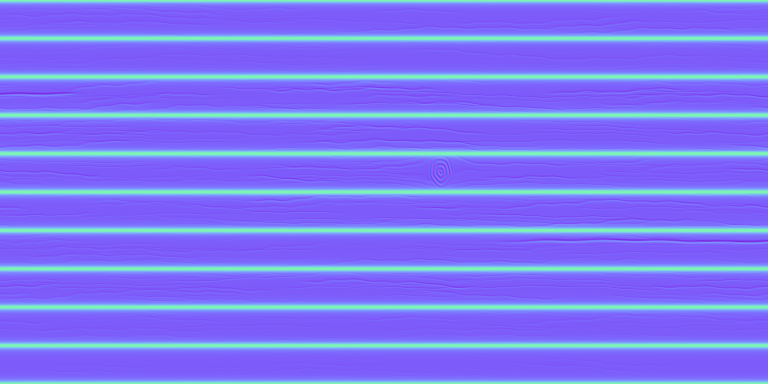
This texture map is drawn by a WebGL 2 fragment shader. Its source:

```glsl
#version 300 es
precision highp float;
// Tangent-space normal map of ten horizontal wooden siding boards.
// Each board leans slightly down and turns up sharply at its joints; the wood
// grain is a height field of warped strands, one knot and two long cracks.
uniform vec2 u_resolution;
out vec4 fragColor;

const float TAU = 6.2831853;
const float ASPECT = 2.0;            // canvas width in units of its height
const float BOARDS = 10.0;
const float BOARD_LEAN = -0.30;      // vertical tilt of the flat face
const float SIDE_LEAN = -0.02;
const float JOINT_LIFT = 1.24;       // extra vertical tilt at a joint
const float JOINT_REACH = 0.075;     // half width, in board heights
const float JOINT_FALLOFF = 2.5;
const float STRAND_DEPTH = 0.0008;
const float STRAND_WIDTH = 0.16;     // in strand spacings
const float CRACK_DEPTH = 0.0016;
const float CRACK_WIDTH = 0.0033;
const float SAMPLE_STEP = 0.0012;
const vec2 KNOT_CENTRE = vec2(1.148, 0.553);
const vec2 KNOT_RADIUS = vec2(0.036, 0.044);
const float KNOT_RINGS = 4.0;
const float KNOT_DEPTH = 0.0004;

// Grain strength of each board, bottom to top
const float ROUGHNESS[10] = float[10](
    0.15, 0.40, 0.95, 0.60, 0.95, 0.75, 0.95, 0.90, 0.40, 0.55);

float hash(vec2 p) {
    return fract(sin(dot(p, vec2(127.1, 311.7))) * 4375.85);
}

// Layered sines that wrap around the canvas width
float waver(float angle, float v, float seed) {
    return 0.70 * sin(angle + seed)
         + 0.35 * sin(3.0 * angle + 2.3 * seed + 2.0 * v)
         + 0.13 * sin(11.0 * angle + 5.0 * seed + 4.0 * v)
         + 0.07 * sin(29.0 * angle + 7.0 * seed + 9.0 * v);
}

// Broken grooves in two sizes, bent aside by the knot
float strands(vec2 p, float board, float bend) {
    float angle = TAU * p.x / ASPECT;
    float v = p.y * BOARDS - board;
    float height = 0.0;
    for (int i = 0; i < 2; i++) {
        float layer = float(i);
        float count = mix(6.0, 10.0, layer);
        float seed = TAU * hash(vec2(board + 3.0, layer + 1.0));
        float phase = v * count + waver(angle, v, seed) + bend;
        float r = hash(vec2(floor(phase), board + 17.0 * layer));
        float t = (fract(phase) - 0.5 + 0.3 * (r - 0.5)) / STRAND_WIDTH;
        float extent = sin(angle * (1.0 + floor(r * 3.0)) + r * 40.0)
                     + 0.4 * sin(7.0 * angle + r * 90.0);
        float depth = mix(0.25, 1.0, fract(r * 7.3)) * mix(1.0, 0.5, layer);
        height -= depth * smoothstep(-0.2, 0.7, extent) * exp(-t * t);
    }
    return height * STRAND_DEPTH;
}

// Long groove from x = ends.x to ends.y around height y
float crack(vec2 p, vec2 ends, float y) {
    float path = y + 0.0022 * sin(9.0 * p.x) + 0.0012 * sin(41.0 * p.x);
    float t = (p.y - path) / CRACK_WIDTH;
    float fade = smoothstep(ends.x, ends.x + 0.2, p.x)
               * (1.0 - smoothstep(ends.y - 0.06, ends.y, p.x));
    return -CRACK_DEPTH * fade * exp(-t * t);
}

float woodHeight(vec2 p, float board) {
    // Knot: wobbling rings inside, deflected strands outside
    vec2 k = (p - KNOT_CENTRE) / KNOT_RADIUS;
    float turn = atan(k.y, k.x);
    float r = length(k) * (1.0 + 0.08 * sin(2.0 * turn + 1.0)
                               + 0.04 * sin(5.0 * turn));
    float onBoard = 1.0 - step(0.5, abs(board - floor(KNOT_CENTRE.y * BOARDS)));
    float knot = onBoard * (1.0 - smoothstep(0.75, 1.1, r));
    float bend = -onBoard * 2.2 * k.y * exp(-0.3 * dot(k, k));
    float rings = KNOT_DEPTH * cos(TAU * KNOT_RINGS * r);

    float height = strands(p, board, bend) * ROUGHNESS[int(board)];
    height = mix(height, rings, knot);
    height += crack(p, vec2(1.25, 2.1), 0.372);
    return height + crack(p, vec2(-0.3, 0.22), 0.753);
}

void main() {
    vec2 p = gl_FragCoord.xy / u_resolution * vec2(ASPECT, 1.0);
    float board = clamp(floor(p.y * BOARDS), 0.0, BOARDS - 1.0);
    float v = p.y * BOARDS - board;

    // Joint profile, rising smoothly to the board edges
    float edge = min(v, 1.0 - v);
    float joint = 1.0 / (1.0 + pow(edge / JOINT_REACH, JOINT_FALLOFF));

    // Grain slope by central differences, never finer than a pixel
    float e = max(SAMPLE_STEP, 0.5 / u_resolution.y);
    vec2 dx = vec2(e, 0.0), dy = vec2(0.0, e);
    vec2 slope = vec2(
        woodHeight(p + dx, board) - woodHeight(p - dx, board),
        woodHeight(p + dy, board) - woodHeight(p - dy, board)) / (2.0 * e);

    // Combine tilts and encode the unit normal
    vec2 tilt = vec2(SIDE_LEAN, BOARD_LEAN + JOINT_LIFT * joint);
    tilt -= slope * (1.0 - joint);
    tilt = clamp(tilt, -0.95, 0.95);
    float facing = sqrt(max(1.0 - dot(tilt, tilt), 0.05));
    fragColor = vec4(0.5 + 0.5 * vec3(tilt, facing), 1.0);
}
```
